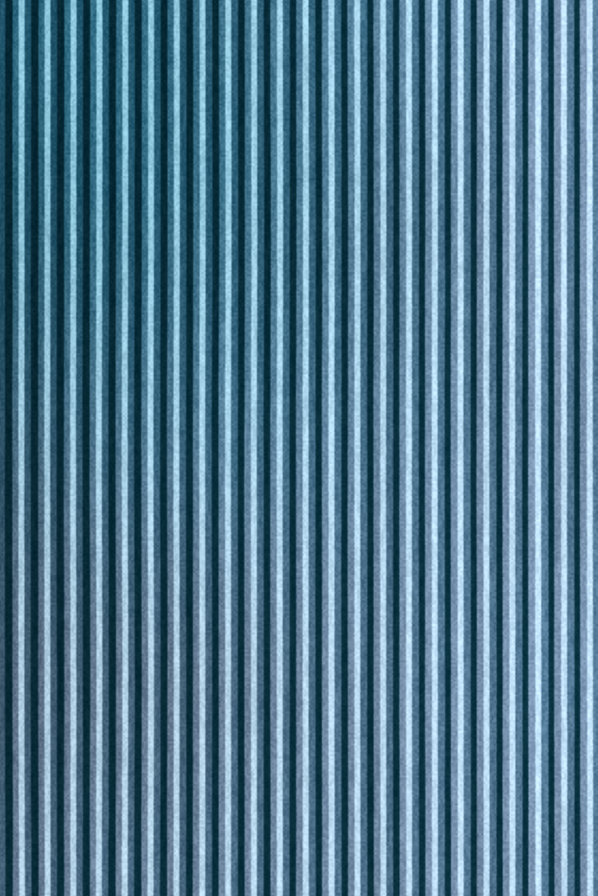
Give the GLSL for this texture, as a Shadertoy shader.

```glsl
// Vertical corrugated ribs in blue-teal card, lit from one side, with fibrous grain.

const float RIBS = 23.15;       // ribs across the canvas
const float PHASE = 0.34;       // shifts the first groove from the left edge

const vec3 GROOVE = vec3(0.03, 0.18, 0.23);
const vec3 LIT_SLOPE = vec3(0.40, 0.53, 0.62);
const vec3 CREST = vec3(0.71, 0.86, 0.94);
const vec3 SHADED_SLOPE = vec3(0.27, 0.43, 0.52);

float hash(vec2 p) {
    vec3 q = fract(vec3(p.xyx) * 0.1031);
    q += dot(q, q.yzx + 33.33);
    return fract((q.x + q.y) * q.z);
}

float noise(vec2 p) {
    vec2 i = floor(p), f = fract(p);
    f = f * f * (3.0 - 2.0 * f);
    return mix(mix(hash(i), hash(i + vec2(1, 0)), f.x),
               mix(hash(i + vec2(0, 1)), hash(i + vec2(1, 1)), f.x), f.y);
}

// Soft step centred on an edge
float edge(float at, float x, float softness) {
    return smoothstep(at - softness, at + softness, x);
}

// Colour across one rib; widen grows the groove, tint stains the slopes
vec3 ribColor(float u, float softness, float widen, vec3 tint) {
    vec3 groove = GROOVE * mix(vec3(1.0), tint, 0.7);
    vec3 crest = CREST * mix(vec3(1.0), tint, 0.4);
    vec3 color = mix(groove, LIT_SLOPE * tint, edge(0.13 + widen, u, softness));
    color = mix(color, crest, edge(0.385, u, softness));
    color = mix(color, SHADED_SLOPE * tint, edge(0.615, u, softness));
    return mix(color, groove, edge(0.88 - widen, u, softness));
}

// Broad colour drift: deep teal at upper left, greyer below, paler at right
vec3 sheetTint(vec2 uv) {
    float teal = (1.0 - smoothstep(0.1, 1.0, uv.x)) * smoothstep(0.2, 0.85, uv.y);
    vec3 tint = mix(vec3(1.05, 0.97, 0.99), vec3(0.50, 0.86, 0.90), teal);
    return tint * mix(0.88, 1.14, uv.x);
}

// Fine speckle plus short vertical fibres, centred on zero
float paperGrain(vec2 p) {
    float speckle = noise(p * 420.0) - 0.5;
    float fibres = noise(p * vec2(330.0, 60.0) + 17.0) - 0.5;
    return 0.11 * speckle + 0.07 * fibres;
}

void mainImage(out vec4 fragColor, in vec2 fragCoord) {
    vec2 uv = fragCoord / iResolution.xy;
    vec2 p = fragCoord / iResolution.y;

    // Rib coordinate with a faint waver along the length
    float x = uv.x * RIBS - PHASE;
    x += 0.03 * (noise(vec2(uv.x * 5.0, uv.y * 4.0)) - 0.5);
    float rib = floor(x);
    float softness = max(0.05, 0.7 * RIBS / iResolution.x);

    // Grooves narrow toward the right and vary a little along each rib
    float widen = 0.016 * (noise(vec2(rib * 7.3, uv.y * 9.0)) - 0.5);
    widen += mix(0.018, -0.018, uv.x);

    // Sheet colour, uneven light and rib to rib brightness
    vec3 tint = sheetTint(uv);
    tint *= 0.94 + 0.12 * noise(uv * vec2(3.0, 4.0) + 8.0);
    tint *= 0.96 + 0.08 * hash(vec2(rib, 4.0));
    vec3 color = ribColor(fract(x), softness, widen, tint);

    // Surface texture, weaker inside the grooves
    color += paperGrain(p) * mix(0.35, 1.0, smoothstep(0.15, 0.5, color.g));

    fragColor = vec4(clamp(color, 0.0, 1.0), 1.0);
}
```
